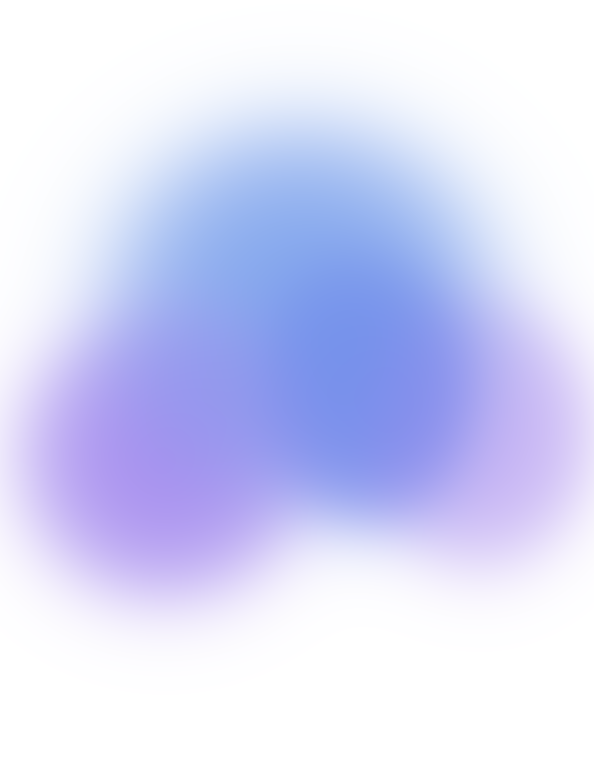
Write a Shadertoy shader that draws this background.

```glsl
// A soft blue and violet glow on white: four blurred ellipses.
// Each has a logistic falloff; their hues are averaged by local weight,
// and their joint coverage decides how much of the paper shows through.

// Canvas frame: height is 1, width is ASPECT
const float ASPECT = 396.0 / 512.0;

// Colours
const vec3 PAPER  = vec3(1.00, 1.00, 1.00);
const vec3 SKY    = vec3(0.46, 0.615, 0.92);
const vec3 INDIGO = vec3(0.43, 0.51, 0.92);
const vec3 VIOLET = vec3(0.63, 0.52, 0.93);
const vec3 ORCHID = vec3(0.65, 0.53, 0.93);

// Centres and half-strength radii
const vec2 SKY_CENTRE    = vec2(0.391, 0.609), SKY_RADII    = vec2(0.215, 0.198);
const vec2 INDIGO_CENTRE = vec2(0.475, 0.486), INDIGO_RADII = vec2(0.117, 0.146);
const vec2 VIOLET_CENTRE = vec2(0.215, 0.405), VIOLET_RADII = vec2(0.163, 0.160);
const vec2 ORCHID_CENTRE = vec2(0.625, 0.434), ORCHID_RADII = vec2(0.130, 0.150);

const float ORCHID_STRENGTH = 0.70;
const float FALLOFF = 2.0; // higher gives a tighter edge

// Coverage of a blurred ellipse: 0.5 on its outline, smooth at its centre
float glow(vec2 p, vec2 centre, vec2 radii) {
    vec2 q = (p - centre) / radii;
    return 1.0 / (1.0 + exp(FALLOFF * (dot(q, q) - 1.0)));
}

void mainImage(out vec4 fragColor, in vec2 fragCoord) {
    vec2 p = fragCoord / iResolution.xy * vec2(ASPECT, 1.0);

    float sky    = glow(p, SKY_CENTRE, SKY_RADII);
    float indigo = glow(p, INDIGO_CENTRE, INDIGO_RADII);
    float violet = glow(p, VIOLET_CENTRE, VIOLET_RADII);
    float orchid = glow(p, ORCHID_CENTRE, ORCHID_RADII) * ORCHID_STRENGTH;

    // Weighted hue; the small floor avoids division by zero far away
    float total = max(sky + indigo + violet + orchid, 1e-5);
    vec3 hue = (SKY * sky + INDIGO * indigo + VIOLET * violet + ORCHID * orchid) / total;

    // Joint coverage of the independent layers
    float coverage = 1.0 - (1.0 - sky) * (1.0 - indigo) * (1.0 - violet) * (1.0 - orchid);

    fragColor = vec4(mix(PAPER, hue, coverage), 1.0);
}
```
